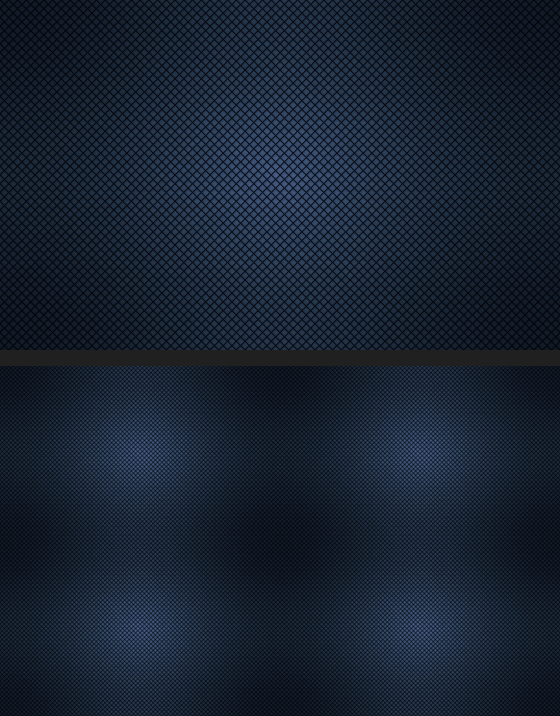
Top, the tile; bottom, the same tile 2 across and 2 down.
Reproduce this pattern procedurally as a Shadertoy shader.

```glsl
// Dark blue diagonal basket weave with a soft glow in the middle.
#define REPEATS vec2(64.0, 40.0)
#define GAP 0.075
#define END_SHADE 0.42
#define SIDE_SHADE 0.16
#define SHEEN 0.10
#define VARIATION 0.07
#define GLOW_SCALE vec2(0.80, 0.60)
#define CENTRE_COLOUR vec3(0.235, 0.310, 0.440)
#define MIDDLE_COLOUR vec3(0.145, 0.220, 0.290)
#define RIM_COLOUR vec3(0.060, 0.090, 0.135)
#define GAP_COLOUR vec3(0.150, 0.190, 0.300)

const float PI = 3.14159;

float hash(vec2 p) {
    return fract(sin(dot(p, vec2(127.1, 311.7))) * 43758.5453);
}

// Periodic glow: its slope vanishes on every canvas edge.
vec3 glowColour(vec2 uv) {
    vec2 offset = sin(PI * (uv - 0.5)) * GLOW_SCALE;
    float t = min(length(offset), 1.0);
    return mix(mix(CENTRE_COLOUR, MIDDLE_COLOUR, t),
               mix(MIDDLE_COLOUR, RIM_COLOUR, t), t);
}

// Returns the light on one strand in x and its coverage in y.
vec2 weave(vec2 p, float pixel) {
    vec2 diagonal = vec2(p.x + p.y, p.x - p.y);
    vec2 cell = floor(diagonal);
    vec2 local = fract(diagonal) - 0.5;

    // Neighbouring cells show strands of opposite directions.
    bool flipped = mod(cell.x + cell.y, 2.0) > 0.5;
    vec2 strand = flipped ? local.yx : local;

    // Strands darken where they dive under, and catch light on one side.
    float ends = pow(abs(strand.x) * 2.0, 3.0);
    float sides = pow(abs(strand.y) * 2.0, 4.0);
    float light = 1.08 - END_SHADE * ends - SIDE_SHADE * sides;
    light += SHEEN * cos(PI * (strand.y - 0.25)) * (flipped ? 0.6 : 1.0);

    // Wrapped cell centre keeps the variation seamless.
    vec2 centre = cell + 0.5;
    vec2 id = mod(0.5 * vec2(centre.x + centre.y, centre.x - centre.y), REPEATS);
    light *= 1.0 + VARIATION * (hash(id) - 0.5);

    // Dark gap, antialiased over one pixel.
    float edge = 0.5 - max(abs(local.x), abs(local.y));
    float cover = smoothstep(GAP - 0.5 * pixel, GAP + 0.5 * pixel, edge);
    return vec2(light, cover);
}

void mainImage(out vec4 fragColor, in vec2 fragCoord) {
    vec2 uv = fragCoord / iResolution.xy;
    float pixel = length(REPEATS / iResolution.xy);
    vec2 strand = weave(uv * REPEATS, pixel);

    vec3 base = glowColour(uv);
    vec3 colour = mix(base * GAP_COLOUR, base * strand.x, strand.y);
    fragColor = vec4(clamp(colour, 0.0, 1.0), 1.0);
}
```
